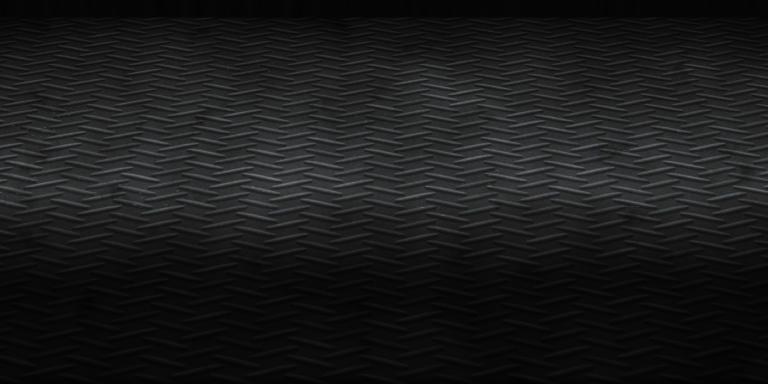
Give the GLSL for this texture, as a Shadertoy shader.

```glsl
// Dark steel tread plate receding to a black wall, lit by a broad soft band.
// Perspective rows of tapered ridges alternate in slope by column;
// gradient noise adds smudges, fine pitting and worn bright flecks.

vec2 hash22(vec2 p) {
    vec3 q = fract(p.xyx * vec3(0.1031, 0.1030, 0.0973));
    q += dot(q, q.yzx + 33.33);
    return fract((q.xx + q.yz) * q.zy);
}

float gradientDot(vec2 cell, vec2 offset, vec2 f) {
    return dot(hash22(cell + offset) * 2.0 - 1.0, f - offset);
}

float gradientNoise(vec2 p) {
    vec2 i = floor(p), f = fract(p);
    vec2 s = f * f * f * (f * (f * 6.0 - 15.0) + 10.0);
    float low = mix(gradientDot(i, vec2(0, 0), f), gradientDot(i, vec2(1, 0), f), s.x);
    float high = mix(gradientDot(i, vec2(0, 1), f), gradientDot(i, vec2(1, 1), f), s.x);
    return mix(low, high, s.y);
}

float fbm(vec2 p) {
    float sum = 0.0, gain = 0.6;
    for (int k = 0; k < 5; k++) {
        sum += gain * gradientNoise(p);
        p = p * 2.03 + 17.3;
        gain *= 0.55;
    }
    return sum;
}

// Ridge relief at grid position p: x = lit upper face, y = cast shadow.
vec2 treadRelief(vec2 p, float blur) {
    vec2 relief = vec2(0.0);
    vec2 home = floor(p + 0.5);
    for (int j = -1; j <= 1; j++) {
        for (int i = -1; i <= 1; i++) {
            vec2 id = home + vec2(i, j);
            float odd = mod(id.x, 2.0);
            vec2 q = (p - id - vec2(0.0, 0.5 * odd)) * vec2(31.0, 13.0);
            float t = q.x / 22.0;
            float slope = odd * 2.0 - 1.0;
            float rise = -q.y - slope * (4.6 * t - 0.9 * t * t * t);
            float taper = max(1.0 - t * t, 0.0);
            float thick = 1.7 * sqrt(taper);
            float ends = smoothstep(0.0, 0.25, taper);
            float body = 1.0 - smoothstep(-blur, blur, abs(rise) - thick);
            float face = smoothstep(-1.8, 1.4, rise);
            float shade = exp(-pow((rise + thick + 1.0) / 1.5, 2.0));
            float wear = 0.6 + 0.6 * hash22(id + 91.0).x;
            relief = max(relief, ends * vec2(body * face * wear, shade));
        }
    }
    return relief;
}

void mainImage(out vec4 fragColor, in vec2 fragCoord) {
    vec2 uv = fragCoord / iResolution.xy;
    float depth = 1.0 - uv.y;
    vec2 plane = vec2(uv.x * 2.0, depth);

    // Perspective grid, about twelve column pairs across
    float nearness = 0.78 + 0.44 * depth;
    vec2 grid = vec2((uv.x - 0.5) * 24.8 / nearness, -1.0 / (0.01496 * nearness));
    float blur = 0.5 + 200.0 / (iResolution.y * nearness * nearness);
    vec2 relief = treadRelief(grid, blur);

    // Broad reflection with a brighter front edge
    float band = smoothstep(0.0, 0.29, depth) * (1.0 - smoothstep(0.46, 0.76, depth));
    float edge = smoothstep(0.3, 0.48, depth) * (1.0 - smoothstep(0.49, 0.57, depth));
    float light = 0.038 + 0.135 * band + 0.03 * edge;

    // Smudges and dirt
    float smudge = fbm(plane * vec2(3.5, 6.0) + 4.0);
    float dirt = smoothstep(0.12, 0.5, fbm(plane * vec2(7.0, 9.0) + 31.0));
    light *= (1.0 + 0.65 * smudge) * (1.0 - 0.45 * dirt);
    light *= 1.0 + 0.16 * gradientNoise(plane * vec2(110.0, 190.0));

    // Ridges and the shadows below them
    light *= 1.0 - 0.38 * relief.y * (1.0 - relief.x);
    light *= 1.0 + 0.95 * relief.x;

    // Flecks cluster in worn patches
    float patches = smoothstep(0.0, 0.3, fbm(plane * vec2(4.0, 7.0) + 57.0));
    float flecks = smoothstep(0.28, 0.5, gradientNoise(plane * vec2(75.0, 170.0) + 8.0));
    light += 0.1 * flecks * patches * band;

    // Gentle falloff toward the sides and the near rim
    light *= 1.0 - 0.22 * pow(abs(uv.x * 2.0 - 1.0), 4.0) * (1.0 - edge);
    light *= 0.5 + 0.5 * smoothstep(0.0, 0.025, uv.y);

    // Wall with faint vertical streaks
    float streaks = fbm(plane * vec2(30.0, 6.0));
    float wall = 0.02 * (1.0 + 0.8 * streaks);
    light = mix(wall, light, smoothstep(0.042, 0.049, depth));

    vec3 steelTint = mix(vec3(1.0), vec3(0.96, 1.01, 1.04), smoothstep(0.08, 0.3, light));
    fragColor = vec4(light * steelTint, 1.0);
}
```
